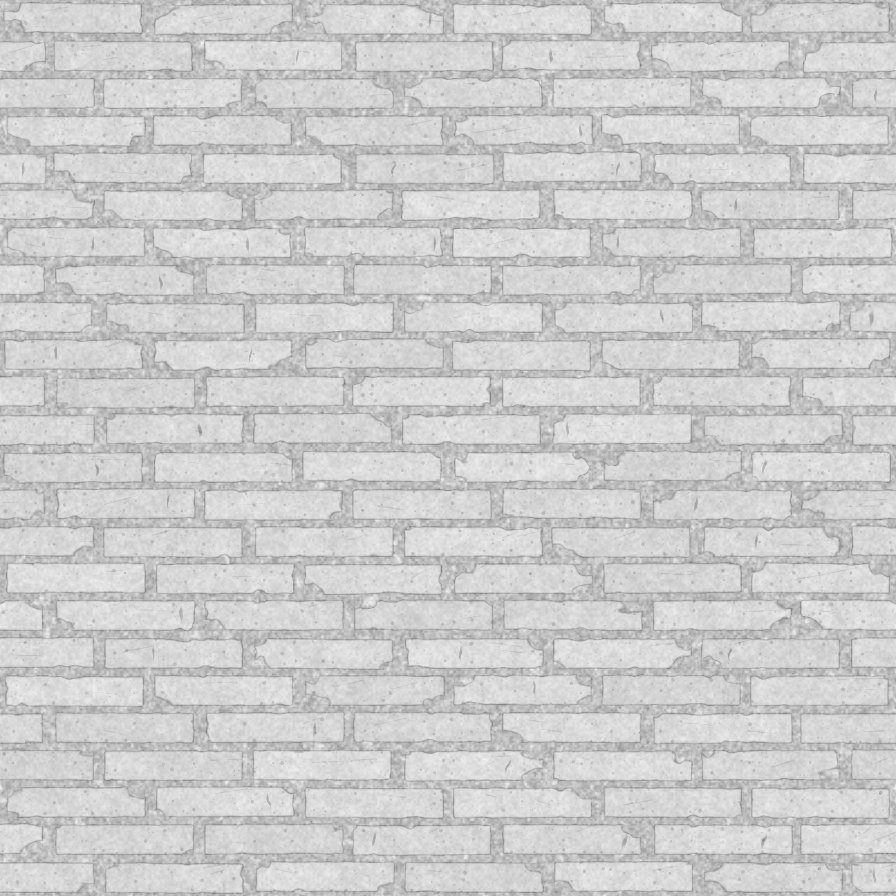
Write a WebGL 2 fragment shader that draws this texture.

```glsl
#version 300 es
precision highp float;
// Pale grey brick wall: 6 by 24 long thin bricks, each row shifted by a third, with worn edges.
uniform vec2 u_resolution;
out vec4 outColor;

float hash(vec2 p, float seed) {
    uvec2 k = uvec2(ivec2(p)) * uvec2(1597u, 3812u) + uint(seed) * 7919u;
    uint n = (k.x ^ (k.y * 2654435u)) * 2246822u;
    n = (n ^ (n >> 15)) * 3266489u;
    n = (n ^ (n >> 13)) * 668265u;
    return float((n ^ (n >> 16)) & 65535u) / 65535.0;
}

// Value noise that wraps after a whole number of cells
float noise(vec2 uv, vec2 period, float seed) {
    vec2 p = uv * period, i = floor(p), f = fract(p);
    f = f * f * (3.0 - 2.0 * f);
    vec2 a = mod(i, period), b = mod(i + 1.0, period);
    return mix(mix(hash(a, seed), hash(vec2(b.x, a.y), seed), f.x),
               mix(hash(vec2(a.x, b.y), seed), hash(b, seed), f.x), f.y);
}

// Scattered round pits, at most one per cell
float pits(vec2 uv, float period, float density, float seed) {
    vec2 cell = mod(floor(uv * period), period);
    vec2 center = 0.25 + 0.5 * vec2(hash(cell, seed), hash(cell, seed + 1.0));
    float radius = mix(0.07, 0.2, hash(cell, seed + 2.0));
    float aa = period / u_resolution.y;
    float dotMask = 1.0 - smoothstep(radius - 0.5 * aa, radius + 0.5 * aa, length(fract(uv * period) - center));
    return dotMask * step(hash(cell, seed + 3.0), density);
}

float boxDistance(vec2 p, vec2 halfSize, float radius) {
    vec2 d = abs(p) - halfSize + radius;
    return length(max(d, 0.0)) + min(max(d.x, d.y), 0.0) - radius;
}

float segmentDistance(vec2 p, vec2 a, vec2 b) {
    vec2 pa = p - a, ba = b - a;
    return length(pa - ba * clamp(dot(pa, ba) / dot(ba, ba), 0.0, 1.0));
}

float stroke(float dist, float halfWidth, float aa) {
    return 1.0 - smoothstep(halfWidth - 0.5 * aa, halfWidth + 0.5 * aa, abs(dist));
}

void main() {
    vec2 uv = gl_FragCoord.xy / u_resolution;
    float aa = 24.0 / u_resolution.y;

    // Running bond, in units of one row height
    vec2 grid = vec2(uv.x * 6.0, (1.0 - uv.y) * 24.0);
    float row = floor(grid.y);
    grid.x -= mod(row, 3.0) / 3.0;
    vec2 id = vec2(mod(floor(grid.x), 6.0), mod(row, 24.0));
    vec2 p = (fract(grid) - 0.5) * vec2(4.0, 1.0);
    p -= (vec2(hash(id, 1.0), hash(id, 2.0)) - 0.5) * vec2(0.1, 0.06);
    p.y += p.x * (hash(id, 3.0) - 0.5) * 0.015;

    // Brick outline with wavering sides and broken corners
    float coarse = noise(uv, vec2(48.0), 4.0);
    float medium = noise(uv, vec2(120.0), 5.0);
    float fine = noise(uv, vec2(256.0), 6.0);
    float grain = noise(uv, vec2(400.0), 7.0);
    vec2 halfSize = vec2(1.84, 0.39);
    float whole = boxDistance(p, halfSize, 0.05) + 0.03 * (medium - 0.5);
    vec2 corner = id * 2.0 + step(0.0, p);
    float chipSize = 0.32 * smoothstep(0.6, 1.0, hash(corner, 8.0));
    float chip = chipSize - length((abs(p) - halfSize) * vec2(0.55, 1.0)) + 0.12 * (medium - 0.5);
    float brick = max(whole, chipSize > 0.03 ? chip : -1.0);
    brick += 0.09 * smoothstep(0.7, 0.95, coarse) * medium;
    float inside = 1.0 - smoothstep(-0.5 * aa, 0.5 * aa, brick);

    // Mortar: rough grit with pale crumbs
    float mortar = 0.745 + 0.13 * (fine - 0.5) + 0.13 * (grain - 0.5) + 0.05 * (medium - 0.5);
    mortar += 0.08 * smoothstep(0.68, 0.9, noise(uv, vec2(150.0), 9.0));
    mortar -= 0.08 * pits(uv, 160.0, 0.25, 10.0);

    // Brick face: tone per brick, mottling and pits
    float face = 0.848 + 0.035 * (hash(id, 14.0) - 0.5) + 0.035 * (coarse - 0.5);
    face += 0.04 * (medium - 0.5) + 0.05 * (fine - 0.5) + 0.06 * (grain - 0.5);
    face -= 0.11 * pits(uv, 90.0, 0.2, 15.0) + 0.07 * pits(uv, 190.0, 0.22, 20.0);

    // Fine slanted scratches on some bricks
    for (float i = 0.0; i < 3.0; i++) {
        vec2 start = vec2(hash(id, 30.0 + i) * 2.8 - 1.4, -0.3 + 0.4 * hash(id, 34.0 + i));
        vec2 reach = vec2(0.3 + 0.6 * hash(id, 38.0 + i), 0.35 * (hash(id, 42.0) - 0.7));
        float dist = segmentDistance(p, start, start + reach) + 0.02 * (medium - 0.5);
        face -= 0.07 * stroke(dist, 0.012, aa) * step(0.6, hash(id, 46.0 + i));
    }

    // Short upright crack with a tapering width
    float crackX = (hash(id, 50.0) > 0.5 ? 1.0 : -1.0) * mix(0.3, 1.65, hash(id, 51.0));
    float crackY = p.y - 0.12 * (hash(id, 52.0) - 0.5);
    float taper = 1.0 - smoothstep(0.05, 0.28, abs(crackY));
    float crack = p.x - crackX + 0.3 * crackY * (hash(id, 53.0) - 0.3) + 0.12 * (medium - 0.5);
    face -= 0.18 * stroke(crack, 0.035 * taper, aa) * taper * step(0.74, hash(id, 54.0));

    // Join the layers and draw the thin dark rim
    float tone = mix(mortar, face, inside);
    float rim = stroke(brick, 0.022, aa) * mix(0.5, 1.0, coarse);
    tone -= 0.15 * rim * (0.7 + 0.3 * fine);
    tone -= 0.035 * stroke(whole, 0.015, aa) * (1.0 - inside);
    tone -= 0.025 * smoothstep(0.1, 0.0, abs(brick)) * medium;
    outColor = vec4(vec3(clamp(tone, 0.0, 1.0)), 1.0);
}
```
